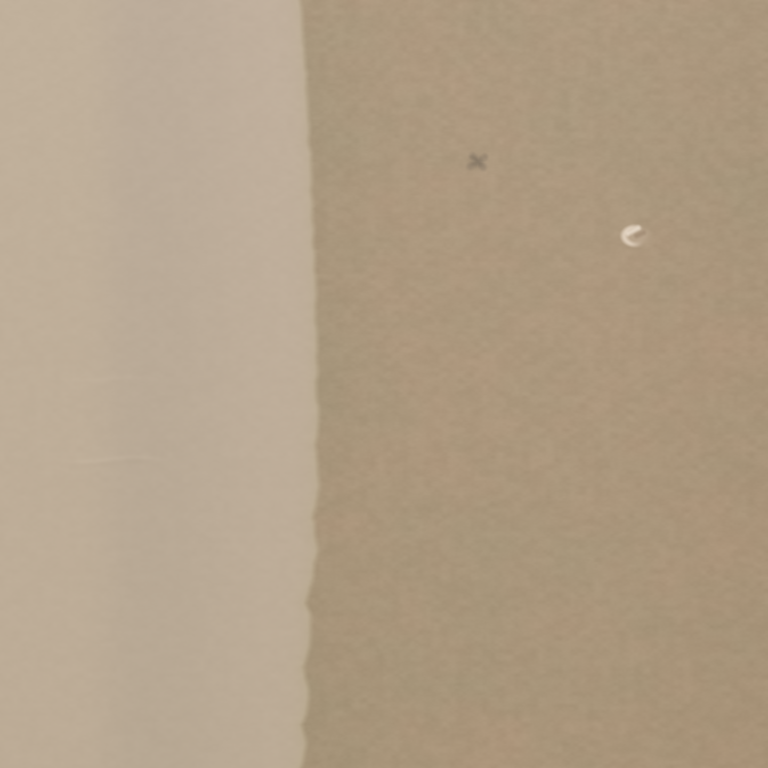
A WebGL 2 fragment shader for this texture:

```glsl
#version 300 es
precision highp float;
// Two matte beige sheets meeting at a slightly bowed, torn vertical edge.
// Soft gradients shade the sheets, fine value noise gives the grain, and
// distance functions draw a smudged cross, a pale chip and faint creases.
uniform vec2 u_resolution;
out vec4 fragColor;

float hash(vec2 p) {
    return fract(sin(dot(p, vec2(127.1, 311.7))) * 43758.5453);
}

float noise(vec2 p) {
    vec2 cell = floor(p), f = fract(p);
    f = f * f * (3.0 - 2.0 * f);
    return mix(mix(hash(cell), hash(cell + vec2(1, 0)), f.x),
               mix(hash(cell + vec2(0, 1)), hash(cell + vec2(1, 1)), f.x), f.y);
}

float fbm(vec2 p) {
    float sum = 0.0, amplitude = 0.5;
    for (int i = 0; i < 4; i++) {
        sum += amplitude * noise(p);
        p = p * 2.03 + 17.3;
        amplitude *= 0.5;
    }
    return sum / 0.9375;
}

float segment(vec2 p, vec2 a, vec2 b) {
    vec2 ab = b - a;
    return length(p - a - ab * clamp(dot(p - a, ab) / dot(ab, ab), 0.0, 1.0));
}

// Horizontal place of the tear: a shallow bow with scallops low down.
float tearEdge(float y) {
    float bow = 0.413 - 0.072 * (y - 0.45) * (y - 0.45);
    float scallop = abs(sin(y * 37.0 + 1.8 * noise(vec2(y * 9.0, 4.0)))) - 0.6;
    float fray = noise(vec2(y * 60.0, 2.0)) - 0.5;
    return bow + 0.007 * scallop * smoothstep(0.6, 0.35, y) + 0.003 * fray
         - 0.005 * smoothstep(0.285, 0.265, y);
}

vec3 paleSheet(vec2 p) {
    vec3 warm = mix(vec3(0.738, 0.672, 0.588), vec3(0.755, 0.692, 0.61), p.y);
    vec3 grey = mix(vec3(0.718, 0.657, 0.576), vec3(0.738, 0.676, 0.606), p.y);
    vec3 color = mix(warm, grey, smoothstep(0.10, 0.18, p.x));
    color += vec3(0.018, 0.014, 0.012) * smoothstep(0.2, 0.37, p.x);

    // Faint horizontal creases
    float sag = 0.003 * sin(p.x * 45.0);
    float span = smoothstep(0.06, 0.12, p.x) * smoothstep(0.23, 0.17, p.x);
    float d = p.y - 0.402 - sag;
    color += 0.014 * span * (exp(-pow(d / 0.003, 2.0)) - 0.6 * exp(-pow((d + 0.006) / 0.004, 2.0)));
    d = p.y - 0.507 - 0.5 * sag;
    return color + 0.008 * span * exp(-pow(d / 0.003, 2.0));
}

vec3 darkSheet(vec2 p, float fromEdge) {
    vec3 color = mix(vec3(0.662, 0.582, 0.477), vec3(0.678, 0.602, 0.502), p.y);
    color -= vec3(0.022, 0.012, 0.012) * exp(-fromEdge / 0.05);
    color -= 0.010 * smoothstep(0.75, 1.0, p.x);

    // Drifting rosy and olive stains, large and small
    float stain = fbm(p * vec2(5.0, 7.0) + 3.0) - 0.5;
    float blotch = noise(p * vec2(30.0, 38.0) + 9.0) - 0.5;
    return color + vec3(0.036, 0.004, 0.008) * stain + vec3(0.010, -0.001, 0.002) * blotch;
}

void main() {
    vec2 p = gl_FragCoord.xy / u_resolution;
    float edge = p.x - tearEdge(p.y);
    float soft = max(0.0055, 1.0 / u_resolution.x);
    float onDark = smoothstep(-soft, soft, edge);

    // Sheets, with a yellowish lip along the tear
    vec3 pale = paleSheet(p);
    pale += vec3(-0.014, -0.008, -0.032) * exp(-abs(edge) / 0.009);
    vec3 color = mix(pale, darkSheet(p, max(edge, 0.0)), onDark);

    // Fine mottled grain, stronger on the dark sheet
    float grain = fbm(p * vec2(95.0, 125.0)) - 0.5;
    float fibre = noise(p * vec2(70.0, 230.0)) - 0.5;
    color += (0.042 * grain + 0.006 * fibre) * mix(0.4, 1.0, onDark);

    // Small smudged cross, uneven and blurred
    vec2 q = p - vec2(0.621, 0.789);
    float cross = min(segment(q, vec2(-0.009, -0.006), vec2(0.010, 0.006)),
                      segment(q, vec2(-0.006, 0.008), vec2(0.009, -0.007)));
    float wear = 0.5 + 0.5 * noise(p * 170.0);
    color -= vec3(0.115, 0.10, 0.075) * wear * smoothstep(0.0075, 0.0, cross);
    color -= vec3(0.05, 0.04, 0.03) * exp(-dot(q, q) / 0.00008);

    // Pale chip: broken bright crescent, translucent middle and a dark nick
    q = p - vec2(0.828, 0.693);
    float ring = abs(length(q * vec2(0.82, 1.1)) - 0.0125);
    float crescent = smoothstep(0.006, 0.0, ring) * smoothstep(0.012, -0.010, q.x);
    float body = smoothstep(0.021, 0.007, length(q * vec2(0.85, 1.15)));
    color = mix(color, vec3(0.75, 0.67, 0.58), 0.6 * body);
    color = mix(color, vec3(0.90, 0.84, 0.77), 0.8 * crescent);
    float glint = segment(q, vec2(-0.010, 0.003), vec2(0.003, 0.010));
    color = mix(color, vec3(0.93, 0.88, 0.82), 0.75 * smoothstep(0.006, 0.0, glint));
    float nick = segment(q, vec2(0.001, 0.0), vec2(0.010, 0.004));
    color = mix(color, vec3(0.60, 0.51, 0.42), 0.6 * smoothstep(0.006, 0.0, nick));

    fragColor = vec4(clamp(color, 0.0, 1.0), 1.0);
}
```
